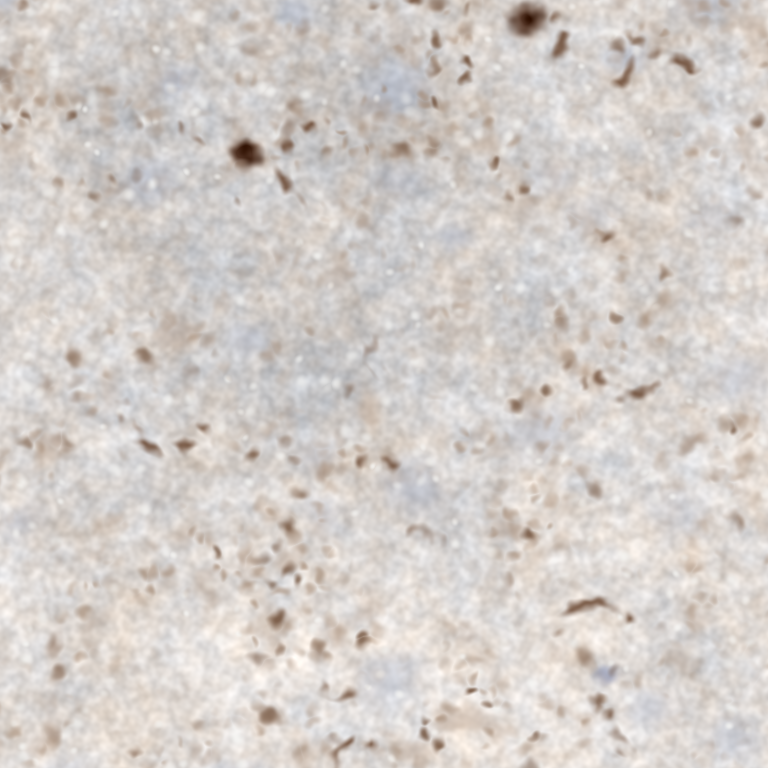
Give the GLSL for this texture, as a WebGL 2 fragment shader.

```glsl
#version 300 es
precision highp float;

uniform vec2 u_resolution;
out vec4 fragColor;

const float TAU = 6.28318;

vec3 hash3(vec2 cell, float seed) {
  vec3 q = fract((cell.xyx + seed * vec3(17.3, 31.7, 17.3)) * vec3(0.1031, 0.1030, 0.0973));
  q += dot(q, q.yxz + 33.33);
  return fract((q.xxy + q.yzz) * q.zyx);
}

mat2 rotation(float angle) {
  float c = cos(angle), s = sin(angle);
  return mat2(c, s, -s, c);
}

float cornerSlope(vec2 cell, vec2 offset, float seed) {
  float angle = TAU * hash3(cell, seed).x;
  return dot(vec2(cos(angle), sin(angle)), offset);
}

float gradientNoise(vec2 p, float seed) {
  vec2 i = floor(p), f = fract(p);
  vec2 u = f * f * f * (f * (f * 6.0 - 15.0) + 10.0);
  vec2 e = vec2(1.0, 0.0);
  float low = mix(cornerSlope(i, f, seed), cornerSlope(i + e, f - e, seed), u.x);
  float high = mix(cornerSlope(i + e.yx, f - e.yx, seed), cornerSlope(i + 1.0, f - 1.0, seed), u.x);
  return mix(low, high, u.y);
}

// Soft scattered ellipses; size is a fraction of the cell
float blobs(vec2 p, float scale, float density, float size, float stretch, float turn, float seed) {
  vec2 g = p * scale, cell = floor(g);
  float cover = 0.0;
  for (int y = -1; y <= 1; y++) {
    for (int x = -1; x <= 1; x++) {
      vec2 id = cell + vec2(x, y);
      vec3 place = hash3(id, seed), form = hash3(id, seed + 7.0);
      vec2 d = rotation(turn * (form.x - 0.5)) * (g - id - place.xy);
      float radius = size * mix(0.6, 1.25, form.y);
      float mask = 1.0 - smoothstep(0.1 * radius, 1.3 * radius, length(d * vec2(1.0 / stretch, stretch)));
      cover = max(cover, mask * step(place.z, density) * mix(0.45, 1.0, form.z));
    }
  }
  return cover;
}

// Thin curved cell processes, one possible arc per cell
float arcs(vec2 p, float scale, float density, float width, float seed) {
  vec2 g = p * scale, cell = floor(g);
  float cover = 0.0;
  for (int y = -1; y <= 1; y++) {
    for (int x = -1; x <= 1; x++) {
      vec2 id = cell + vec2(x, y);
      vec3 place = hash3(id, seed), form = hash3(id, seed + 5.0);
      vec2 d = rotation(TAU * form.x) * (g - id - place.xy);
      d.x = abs(d.x);
      float radius = mix(0.16, 0.38, form.y), spread = mix(0.4, 1.3, form.z);
      vec2 tip = vec2(sin(spread), cos(spread));
      float dist = tip.y * d.x > tip.x * d.y ? length(d - tip * radius) : abs(length(d) - radius);
      cover = max(cover, (1.0 - smoothstep(0.0, width, dist)) * step(place.z, density));
    }
  }
  return cover;
}

void main() {
  vec2 p = gl_FragCoord.xy / min(u_resolution.x, u_resolution.y);

  // Shared noise fields
  float broad = gradientNoise(p * 5.0, 1.0) + 0.6 * gradientNoise(p * 11.0, 21.0);
  float medium = gradientNoise(p * 27.0, 2.0);
  float fine = gradientNoise(p * 61.0, 3.0);
  float grain = gradientNoise(rotation(0.5) * p * 107.0, 4.0);
  float warmth = gradientNoise(p * 9.0, 5.0) + 0.9 * gradientNoise(p * 34.0, 6.0);
  float cluster = smoothstep(-0.12, 0.38, gradientNoise(p * 6.5, 8.0) + 0.7 * gradientNoise(p * 14.0, 9.0));
  vec2 warp = vec2(gradientNoise(p * 60.0, 10.0), gradientNoise(p * 60.0, 11.0));
  vec2 rough = p + 0.007 * warp;

  // Pale ground, greyer in the upper middle
  float openness = smoothstep(0.1, 0.7, length((p - vec2(0.38, 0.74)) * vec2(0.9, 1.1)));
  vec3 ground = mix(vec3(0.800, 0.788, 0.782), vec3(0.893, 0.872, 0.856), openness);
  vec3 color = ground + 0.07 * broad + 0.085 * medium + 0.09 * fine + 0.07 * grain;
  color += warmth * vec3(0.025, -0.005, -0.04);

  // Faint blue nuclei
  float nuclei = blobs(rough, 8.0, 0.4, 0.32, 1.15, 1.2, 12.0);
  color = mix(color, vec3(0.69, 0.72, 0.79) + 0.08 * fine, 0.65 * nuclei);
  color = mix(color, vec3(0.42, 0.48, 0.67), 0.7 * blobs(rough, 9.0, 0.025, 0.14, 1.2, 1.2, 13.0));

  // Small bright specks
  color = mix(color, vec3(0.97, 0.97, 0.96), 0.75 * blobs(p, 46.0, 0.2, 0.36, 1.1, TAU, 14.0));

  // Diffuse tan haze, tan flecks and brown grains gathered in clusters
  float haze = cluster * smoothstep(-0.1, 0.5, gradientNoise(rough * 24.0, 20.0));
  color = mix(color, vec3(0.70, 0.59, 0.50), 0.4 * haze);
  float stain = blobs(rough, 46.0, 0.42, 0.46, 1.2, TAU, 15.0);
  color = mix(color, vec3(0.62, 0.51, 0.42), 0.6 * stain * mix(0.25, 1.0, cluster));
  float grains = blobs(rough, 36.0, 0.2, 0.42, 1.2, TAU, 16.0);
  color = mix(color, vec3(0.42, 0.29, 0.20), 0.85 * grains * mix(0.06, 1.0, cluster));

  // Broken curved processes
  float breaks = smoothstep(-0.25, 0.3, gradientNoise(p * 40.0, 17.0));
  float processes = arcs(rough, 6.5, 0.28, 0.085, 18.0);
  color = mix(color, vec3(0.40, 0.26, 0.17), 0.8 * processes * breaks);

  // Rare dense bodies with a paler halo
  float halo = blobs(rough, 5.0, 0.1, 0.2, 1.1, TAU, 19.0);
  float bodies = blobs(rough, 5.0, 0.1, 0.15, 1.1, TAU, 19.0);
  color = mix(color, vec3(0.58, 0.44, 0.34), 0.45 * halo);
  color = mix(color, vec3(0.27, 0.15, 0.09) + 0.2 * fine, min(1.0, 1.3 * bodies));

  fragColor = vec4(clamp(color, 0.0, 1.0), 1.0);
}
```
